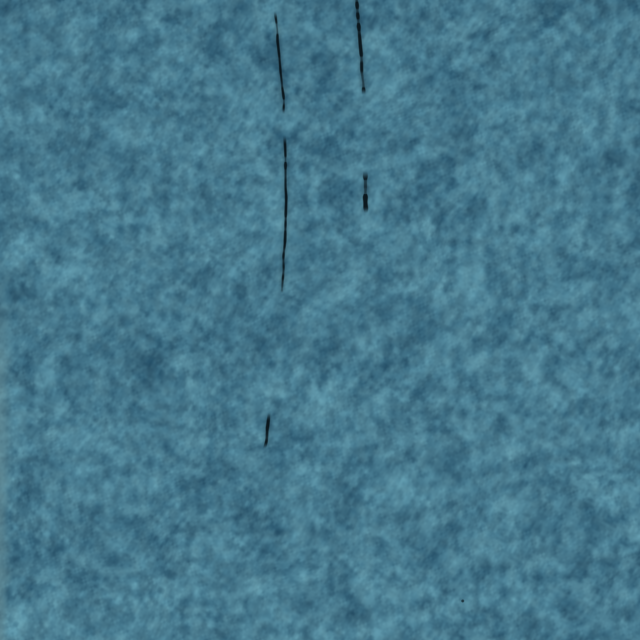
Give the GLSL for this texture, as a WebGL 2 fragment shader.

```glsl
#version 300 es
precision highp float;

uniform vec2 u_resolution;
out vec4 fragColor;

float hash(vec2 p) {
  return fract(sin(dot(p, vec2(127.1, 311.7))) * 43758.5453);
}

float noise(vec2 p) {
  vec2 cell = floor(p);
  vec2 f = fract(p);
  f = f * f * (3.0 - 2.0 * f);
  float low = mix(hash(cell), hash(cell + vec2(1, 0)), f.x);
  float high = mix(hash(cell + vec2(0, 1)), hash(cell + vec2(1, 1)), f.x);
  return mix(low, high, f.y);
}

mat2 rotation(float angle) {
  float c = cos(angle), s = sin(angle);
  return mat2(c, s, -s, c);
}

// Mottled felt: octaves peaking at small blotches, barely stretched along a slant
float mottle(vec2 uv) {
  vec2 warp = vec2(noise(uv * 14.0), noise(uv * 14.0 + 31.0)) - 0.5;
  vec2 p = rotation(-0.95) * (uv + 0.008 * warp) * vec2(0.93, 1.07);
  float weights[6] = float[6](0.10, 0.15, 0.38, 0.54, 0.44, 0.24);
  float frequency = 7.5;
  float sum = 0.0;
  for (int i = 0; i < 6; i++) {
    sum += weights[i] * (noise(p * frequency + float(i) * 17.3) - 0.5);
    p = rotation(0.6) * p;
    frequency *= 2.0;
  }
  return sum * 5.2;
}

// Bowed vertical crack between two heights: x is the dark core, y the soft halo
vec2 crack(vec2 uv, vec2 apex, float bend, vec2 span, float halfWidth) {
  float rise = uv.y - apex.y;
  float wobble = 0.003 * (noise(vec2(uv.y * 45.0, apex.x * 50.0)) - 0.5);
  float d = abs(uv.x - apex.x + bend * rise * rise + wobble);
  float ends = smoothstep(span.x - 0.004, span.x + 0.008, uv.y)
             * (1.0 - smoothstep(span.y - 0.012, span.y + 0.004, uv.y));
  float wear = noise(vec2(uv.y * 120.0, apex.x * 70.0));
  float w = halfWidth * (0.6 + 0.7 * wear);
  float core = 1.0 - smoothstep(w - 0.0015, w + 0.0015, d);
  float halo = exp(-d * d / 0.00003);
  return ends * vec2(core * (0.5 + 0.5 * smoothstep(0.15, 0.55, wear)), halo);
}

void main() {
  vec2 uv = gl_FragCoord.xy / u_resolution;

  // Blue base with light and dark blotches
  vec3 color = vec3(0.275, 0.469, 0.549) + vec3(0.036, 0.045, 0.042) * mottle(uv);
  color += vec3(0.016, 0.0, -0.012) * (noise(uv * 85.0 + 7.0) - 0.5);

  // Worn, greyish left edge
  float edgeWidth = 0.012 + 0.02 * noise(vec2(3.0, uv.y * 18.0));
  float worn = (1.0 - smoothstep(0.0, edgeWidth, uv.x)) * (1.0 - smoothstep(0.4, 0.62, uv.y));
  color = mix(color, vec3(0.42, 0.55, 0.57), 0.4 * worn);

  // Two broken cracks
  vec2 leftApex = vec2(0.447, 0.71);
  vec2 rightApex = vec2(0.571, 0.7);
  vec2 dark = crack(uv, leftApex, 0.25, vec2(0.825, 0.98), 0.0017);
  dark = max(dark, crack(uv, leftApex, 0.25, vec2(0.545, 0.785), 0.0018));
  dark = max(dark, crack(uv, leftApex, 0.2, vec2(0.302, 0.353), 0.0022));
  dark = max(dark, crack(uv, rightApex, 0.15, vec2(0.855, 1.02), 0.0024));
  dark = max(dark, crack(uv, rightApex, 0.15, vec2(0.67, 0.73), 0.003));

  // Small speck
  float speck = 1.0 - smoothstep(0.0008, 0.0035, length(uv - vec2(0.723, 0.061)));
  dark.x = max(dark.x, 0.7 * speck);

  color *= 1.0 - 0.15 * dark.y;
  color = mix(color, vec3(0.03, 0.07, 0.09), 0.93 * dark.x);
  fragColor = vec4(color, 1.0);
}
```
